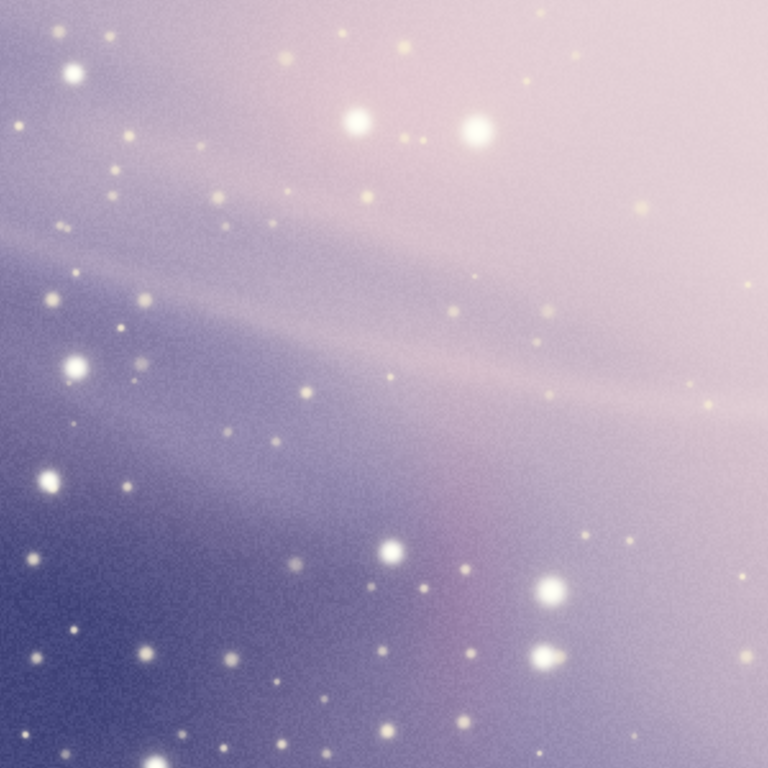
Write a Shadertoy shader that draws this texture.

```glsl
// Soft lilac nebula with diagonal dust ribbons, a dark indigo corner and warm white stars.

const vec3 INDIGO = vec3(0.27, 0.28, 0.49);
const vec3 VIOLET = vec3(0.43, 0.40, 0.58);
const vec3 LAVENDER = vec3(0.58, 0.54, 0.69);
const vec3 LILAC = vec3(0.73, 0.67, 0.76);
const vec3 ROSE = vec3(0.83, 0.75, 0.80);
const vec3 PEARL = vec3(0.90, 0.825, 0.845);
const vec3 STAR_WHITE = vec3(1.0, 1.0, 0.96);
const vec3 STAR_CREAM = vec3(0.97, 0.93, 0.84);

float hash(vec2 p) {
    vec3 q = fract(vec3(p.xyx) * 0.1031);
    q += dot(q, q.yzx + 33.33);
    return fract((q.x + q.y) * q.z);
}

float valueNoise(vec2 p) {
    vec2 cell = floor(p), f = fract(p);
    f = f * f * (3.0 - 2.0 * f);
    float low = mix(hash(cell), hash(cell + vec2(1, 0)), f.x);
    float high = mix(hash(cell + vec2(0, 1)), hash(cell + vec2(1, 1)), f.x);
    return mix(low, high, f.y);
}

float fbm(vec2 p) {
    float sum = 0.0, weight = 0.5;
    for (int i = 0; i < 4; i++) {
        sum += weight * valueNoise(p);
        p = p * 2.03 + 17.0;
        weight *= 0.5;
    }
    return sum;
}

float cloud(vec2 p, vec2 center, vec2 size) {
    vec2 d = (p - center) / size;
    return exp(-dot(d, d));
}

// Gaussian band around a signed offset, limited to a span of x
float ribbon(float offset, float width, float x, vec2 span) {
    float ends = smoothstep(span.x - 0.12, span.x + 0.12, x)
               * (1.0 - smoothstep(span.y - 0.12, span.y + 0.12, x));
    return ends * exp(-offset * offset / (width * width));
}

vec3 nebulaColor(float tone) {
    float t = clamp(tone, 0.0, 1.0) * 5.0;
    vec3 c = mix(INDIGO, VIOLET, clamp(t, 0.0, 1.0));
    c = mix(c, LAVENDER, clamp(t - 1.0, 0.0, 1.0));
    c = mix(c, LILAC, clamp(t - 2.0, 0.0, 1.0));
    c = mix(c, ROSE, clamp(t - 3.0, 0.0, 1.0));
    return mix(c, PEARL, clamp(t - 4.0, 0.0, 1.0));
}

float nebulaTone(vec2 p) {
    // Noise stretched along the slope of the ribbons
    vec2 flow = vec2(p.x * 2.2, (p.y + 0.33 * p.x) * 8.0);
    float wisps = fbm(flow + 4.0) - 0.47;
    float tone = 0.01 + 0.55 * p.x + 0.5 * p.y + 0.09 * wisps;

    // Broad light and shade
    tone += 0.17 * cloud(p, vec2(0.52, 0.83), vec2(0.34, 0.22));
    tone += 0.10 * cloud(p, vec2(0.00, 0.76), vec2(0.25, 0.09));
    tone += 0.09 * cloud(p, vec2(1.00, 0.60), vec2(0.30, 0.16));
    tone += 0.08 * cloud(p, vec2(0.52, 0.51), vec2(0.18, 0.10));
    tone -= 0.18 * cloud(p, vec2(0.14, 0.21), vec2(0.28, 0.17));
    tone -= 0.11 * cloud(p, vec2(0.48, 0.25), vec2(0.16, 0.12));
    tone += 0.06 * cloud(p, vec2(1.00, 0.20), vec2(0.18, 0.22));

    // Dust ribbons and the shadows between them
    float bend = 0.015 * (valueNoise(p * 5.0) - 0.5);
    float lower = p.y - (0.70 - 0.40 * p.x + 0.17 * p.x * p.x) + bend;
    float upper = p.y - (0.865 - 0.32 * p.x) + bend;
    float veil = p.y - (0.54 - 0.50 * p.x) + bend;
    tone += 0.08 * ribbon(lower, 0.022, p.x, vec2(-0.2, 1.2));
    tone -= 0.06 * ribbon(lower + 0.07, 0.05, p.x, vec2(0.02, 0.45));
    tone += 0.06 * ribbon(upper, 0.028, p.x, vec2(0.1, 0.65));
    tone -= 0.07 * ribbon(upper + 0.07, 0.04, p.x, vec2(0.2, 0.85));
    tone -= 0.05 * ribbon(upper - 0.07, 0.04, p.x, vec2(-0.1, 0.3));
    tone += 0.06 * ribbon(veil, 0.04, p.x, vec2(0.12, 0.42));
    return tone;
}

// Bright core in a warm halo
vec3 addStar(vec3 color, vec2 p, vec2 center, float radius, vec3 tint) {
    float d = length(p - center) / radius;
    float halo = 0.32 * exp(-0.4 * d * d);
    float core = exp(-d * d * d);
    return mix(mix(color, STAR_CREAM, halo), tint, core);
}

// One star at most per cell, kept clear of the cell walls
vec3 addStarField(vec3 color, vec2 p, float cells, float density, float size, float seed) {
    vec2 id = floor(p * cells), key = id + seed;
    vec2 jitter = vec2(hash(key + 3.7), hash(key + 8.1));
    vec2 center = (id + 0.25 + 0.5 * jitter) / cells;
    float radius = size * mix(0.55, 1.0, hash(key + 21.3));
    float present = step(hash(key), density * mix(1.25, 0.6, center.x));
    float glow = mix(0.45, 0.95, hash(key + 31.9));
    return mix(color, addStar(color, p, center, radius, STAR_CREAM), present * glow);
}

void mainImage(out vec4 fragColor, in vec2 fragCoord) {
    vec2 p = fragCoord / iResolution.xy;
    float tone = nebulaTone(p);
    vec3 color = nebulaColor(tone);

    // Rose warmth and fine grain
    color += vec3(0.04, -0.01, -0.01) * cloud(p, vec2(0.60, 0.24), vec2(0.07, 0.22));
    color += vec3(0.02, 0.0, 0.0) * cloud(p, vec2(0.50, 0.86), vec2(0.2, 0.15));
    color += (valueNoise(p * 300.0) - 0.5) * mix(0.07, 0.015, clamp(tone, 0.0, 1.0));

    // Scattered faint stars
    color = addStarField(color, p, 9.0, 0.36, 0.0095, 12.0);
    color = addStarField(color, p, 15.0, 0.16, 0.006, 57.0);

    // Leading stars
    color = addStar(color, p, vec2(0.622, 0.829), 0.021, STAR_WHITE);
    color = addStar(color, p, vec2(0.466, 0.841), 0.018, STAR_WHITE);
    color = addStar(color, p, vec2(0.718, 0.230), 0.019, STAR_WHITE);
    color = addStar(color, p, vec2(0.708, 0.144), 0.016, STAR_WHITE);
    color = addStar(color, p, vec2(0.510, 0.281), 0.015, STAR_WHITE);
    color = addStar(color, p, vec2(0.099, 0.521), 0.015, STAR_WHITE);
    color = addStar(color, p, vec2(0.064, 0.374), 0.013, STAR_WHITE);
    color = addStar(color, p, vec2(0.096, 0.904), 0.013, STAR_WHITE);
    color = addStar(color, p, vec2(0.203, 0.000), 0.015, STAR_WHITE);

    fragColor = vec4(clamp(color, 0.0, 1.0), 1.0);
}
```
